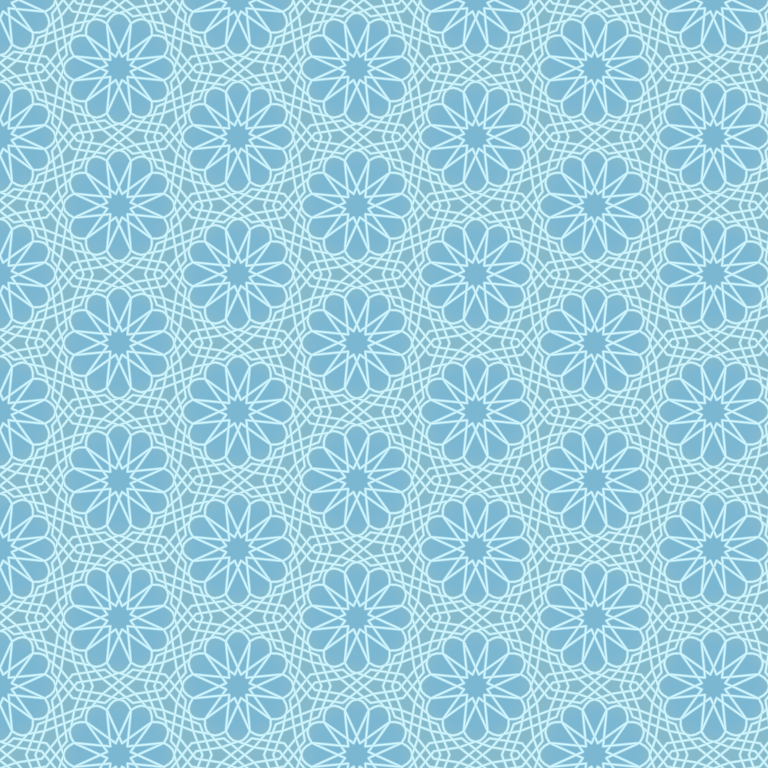
Reproduce this pattern procedurally as a WebGL 2 fragment shader.

```glsl
#version 300 es
precision highp float;
// Lattice of twelve-petal rosettes in pale strapwork on blue.
// Each point is moved to its nearest rosette centre, folded into half a petal
// sector by mirrors, and measured against a few straight straps.
uniform vec2 u_resolution;
out vec4 outColor;

const float PI = 3.14159265;

float segmentDistance(vec2 p, vec2 a, vec2 b) {
    vec2 ab = b - a;
    return length(p - a - ab * clamp(dot(p - a, ab) / dot(ab, ab), 0.0, 1.0));
}

// Offset from the nearest rosette centre; neighbouring centres are 2 apart.
vec2 nearestCentre(vec2 p) {
    vec2 period = vec2(2.0 * sqrt(3.0), 2.0);
    vec2 a = mod(p + 0.5 * period, period) - 0.5 * period;
    vec2 b = mod(p, period) - 0.5 * period;
    return dot(a, a) < dot(b, b) ? a : b;
}

// Fold into a 15 degree sector: x runs along the petal, y across it.
vec2 foldSector(vec2 p) {
    float angle = mod(atan(p.y, p.x) + PI / 12.0, PI / 6.0) - PI / 12.0;
    return length(p) * vec2(cos(angle), abs(sin(angle)));
}

// Drop-shaped petal with rounded shoulders, and the star at its inner tip
float petalDistance(vec2 q) {
    vec2 shoulderTop = vec2(0.785, 0.075);
    vec2 shoulderSide = vec2(0.735, 0.127);
    vec2 notch = vec2(0.655, 0.1755);
    vec2 innerTip = vec2(0.27, 0.0);
    float d = segmentDistance(q, vec2(0.805, 0.02), shoulderTop);
    d = min(d, segmentDistance(q, shoulderTop, shoulderSide));
    d = min(d, segmentDistance(q, shoulderSide, notch));
    d = min(d, segmentDistance(q, notch, innerTip));
    return min(d, segmentDistance(q, innerTip, vec2(0.17, 0.0456)));
}

// Straps that cross in a small diamond between neighbouring petals
float latticeDistance(vec2 q) {
    vec2 diamondSide = vec2(1.0, 0.1);
    vec2 diamondOuter = vec2(1.08, 0.0);
    vec2 ringCorner = vec2(0.889, 0.238);
    // Inner diamond side, running on between two petals
    float d = segmentDistance(q, diamondSide, vec2(0.92, 0.0));
    d = min(d, segmentDistance(q, vec2(0.92, 0.0), vec2(0.757, 0.203)));
    // Ring around the rosette
    d = min(d, segmentDistance(q, diamondSide, ringCorner));
    d = min(d, segmentDistance(q, ringCorner, vec2(0.803, 0.0)));
    // Triangle between three rosettes
    d = min(d, segmentDistance(q, diamondSide, diamondOuter));
    d = min(d, segmentDistance(q, diamondOuter, vec2(1.123, 0.054)));
    return min(d, segmentDistance(q, diamondSide, vec2(1.056, 0.17)));
}

void main() {
    float side = min(u_resolution.x, u_resolution.y);
    float unit = 0.0894;  // half the distance between rosettes
    vec2 p = nearestCentre((gl_FragCoord.xy / side - vec2(0.0, 0.1064)) / unit);
    vec2 q = foldSector(p);

    // Slightly greyer ground in the small cells outside the petals
    vec3 petalBlue = vec3(0.488, 0.718, 0.822);
    vec3 greyBlue = vec3(0.525, 0.73, 0.795);
    vec3 strapWhite = vec3(0.82, 0.968, 1.0);
    vec3 color = mix(petalBlue, greyBlue, smoothstep(0.6, 0.85, length(p)));

    // Soft-edged straps
    float softness = max(0.016, 0.7 / (side * unit));
    float d = min(petalDistance(q), latticeDistance(q));
    float strap = 1.0 - smoothstep(0.0165 - softness, 0.0165 + softness, d);
    outColor = vec4(mix(color, strapWhite, strap), 1.0);
}
```
